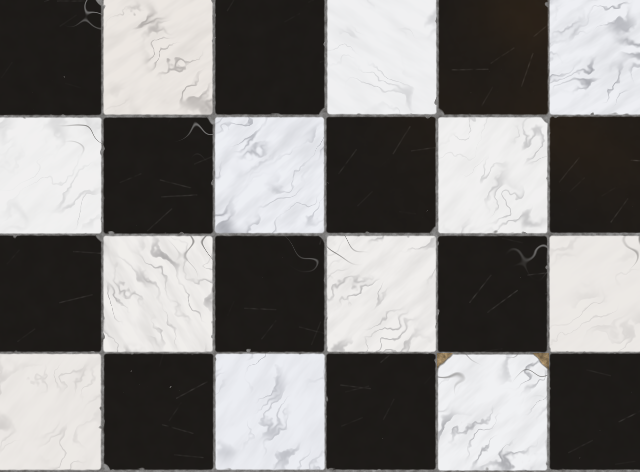
This texture is drawn by a Shadertoy shader. Its source:

```glsl
#define TILE vec2(0.2363, 0.2510)     // tile pitch, in canvas heights
#define ORIGIN vec2(-0.0190, 0.0015)  // lower left corner of the first tile
#define GROUT 0.0052                  // joint width
#define ROUNDING 0.006                // corner radius
#define CHIPPING 0.006                // depth of the nicks along the edges
#define VEINING 0.17                  // darkness of the marble veins
#define SCRATCHES 6                   // scratches on each dark tile
#define BROKEN_TILE vec2(4.0, 0.0)    // tile with two lost corners
#define BROKEN_SIZE 0.022

const vec3 BLACK = vec3(0.115, 0.105, 0.096);
const vec3 BROWN = vec3(0.20, 0.15, 0.10);
const vec3 WHITE = vec3(0.94, 0.94, 0.94);
const vec3 WARM = vec3(0.905, 0.88, 0.855);
const vec3 COOL = vec3(0.90, 0.91, 0.94);
const vec3 JOINT_DARK = vec3(0.33, 0.32, 0.31);
const vec3 JOINT_LIGHT = vec3(0.66, 0.66, 0.66);
const vec3 RUBBLE = vec3(0.68, 0.58, 0.43);

vec2 hash2(vec2 p) {
    p = vec2(dot(p, vec2(127.1, 311.7)), dot(p, vec2(269.5, 183.3)));
    return fract(sin(p) * 43758.5);
}

float gradientNoise(vec2 p) {
    vec2 i = floor(p), f = fract(p);
    vec2 u = f * f * f * (f * (f * 6.0 - 15.0) + 10.0);
    vec2 e = vec2(0.0, 1.0);
    float a = dot(hash2(i) * 2.0 - 1.0, f);
    float b = dot(hash2(i + e.yx) * 2.0 - 1.0, f - e.yx);
    float c = dot(hash2(i + e.xy) * 2.0 - 1.0, f - e.xy);
    float d = dot(hash2(i + e.yy) * 2.0 - 1.0, f - e.yy);
    return mix(mix(a, b, u.x), mix(c, d, u.x), u.y);
}

float fbm(vec2 p) {
    float sum = 0.0, amp = 0.6;
    for (int i = 0; i < 4; i++) {
        sum += amp * gradientNoise(p);
        p = mat2(1.6, 1.2, -1.2, 1.6) * p + 3.7;
        amp *= 0.5;
    }
    return sum;
}

float roundBox(vec2 p, vec2 halfSize, float r) {
    vec2 q = abs(p) - halfSize + r;
    return length(max(q, 0.0)) + min(max(q.x, q.y), 0.0) - r;
}

float segment(vec2 p, vec2 a, vec2 b) {
    vec2 pa = p - a, ba = b - a;
    return length(pa - ba * clamp(dot(pa, ba) / dot(ba, ba), 0.0, 1.0));
}

vec3 whiteMarble(vec2 p, vec2 cell) {
    vec2 rnd = hash2(cell + 17.0), pick = hash2(cell + 41.0);
    vec3 tint = mix(WHITE, pick.x < 0.5 ? WARM : COOL, 0.75 * pick.y);

    // veins: warped noise stretched along one direction for each tile
    float angle = rnd.x < 0.7 ? 0.5 + 0.7 * rnd.x : -0.4 - 0.7 * rnd.y;
    float c = cos(angle), s = sin(angle);
    vec2 q = mat2(c, -s, s, c) * p + rnd * 20.0;
    float warp = fbm(q * 14.0);
    float thin = abs(gradientNoise(vec2(q.x * 7.0, q.y * 27.0 + 2.2 * warp)));
    float patches = smoothstep(-0.15, 0.4, gradientNoise(q * 11.0 + 5.0));
    float vein = (1.0 - smoothstep(0.0, 0.09, thin)) * patches;
    float cloud = fbm(vec2(q.x * 9.0, q.y * 36.0));
    float strength = VEINING * (0.35 + 1.3 * rnd.y);
    return tint - strength * (vein * vec3(1.0, 1.0, 0.97) + 0.5 * max(cloud, -0.1));
}

vec3 blackMarble(vec2 p, vec2 local, vec2 cell, float px) {
    float glow = smoothstep(0.6, 1.4, p.x) * smoothstep(0.3, 1.0, p.y);
    vec3 col = mix(BLACK, BROWN, glow * (0.5 + gradientNoise(p * 5.0)));
    col += 0.014 * fbm(p * 25.0);
    for (int i = 0; i < SCRATCHES; i++) {
        vec2 seed = cell * 7.0 + float(i) * 13.1;
        vec2 start = (hash2(seed) - 0.5) * TILE, r = hash2(seed + 3.3);
        float angle = 1.6 * r.x - 0.3;
        vec2 end = start + (0.02 + 0.06 * r.y) * vec2(cos(angle), sin(angle));
        float line = 1.0 - smoothstep(0.0, 0.0007 + px, segment(local, start, end));
        col += line * 0.12 * r.y * (0.5 + gradientNoise(p * 90.0));
    }
    float speck = smoothstep(0.48, 0.62, gradientNoise(p * 120.0));
    return col + 0.25 * speck * smoothstep(0.1, 0.4, gradientNoise(p * 8.0));
}

void mainImage(out vec4 fragColor, in vec2 fragCoord) {
    float px = 1.0 / iResolution.y;
    vec2 p = fragCoord * px;
    vec2 grid = (p - ORIGIN) / TILE, cell = floor(grid);
    vec2 rnd = hash2(cell + 5.0);
    vec2 local = (fract(grid) - 0.5) * TILE + (rnd - 0.5) * 0.002;
    vec2 halfSize = 0.5 * (TILE - GROUT);
    bool light = mod(cell.x + cell.y, 2.0) < 0.5;

    // tile outline with wavering, nicked edges
    float nicks = smoothstep(0.25, 0.6, gradientNoise(p * 48.0 + cell * 9.0));
    float outline = roundBox(local, halfSize, ROUNDING);
    outline += 0.0012 * gradientNoise(p * 85.0) + CHIPPING * nicks;

    // lost corners: two large ones on the broken tile, small ones elsewhere
    bool broken = cell == BROKEN_TILE;
    vec2 corner = sign(rnd - 0.5);
    vec2 folded = broken ? vec2(abs(local.x), local.y) : local * corner;
    float lost = broken ? BROKEN_SIZE : 0.009 * step(0.6, fract(rnd.x * 7.3));
    float cut = dot(folded - halfSize, vec2(0.707)) + lost + 0.006 * gradientNoise(p * 55.0);
    float tileMask = 1.0 - smoothstep(-px, px, max(outline, cut));

    vec3 stone = light ? whiteMarble(p, cell) : blackMarble(p, local, cell, px);

    // cracks running in from a corner of some tiles
    float reach = 1.0 - smoothstep(0.03, 0.10, length(folded - halfSize));
    float crack = 1.0 - smoothstep(0.0, 0.035, abs(gradientNoise(p * 17.0 + rnd * 9.0)));
    crack *= reach * (broken ? 1.0 : step(0.65, rnd.y));
    stone = mix(stone, light ? JOINT_DARK : JOINT_LIGHT, 0.6 * crack);

    // grimy joints, with rubble where the corners are gone
    float grime = clamp(0.45 + 0.9 * fbm(p * 70.0), 0.0, 1.0);
    vec3 joint = mix(JOINT_DARK, JOINT_LIGHT, grime);
    float rubble = broken ? smoothstep(0.0, 0.004, cut) : 0.0;
    joint = mix(joint, RUBBLE * (0.35 + grime), rubble);
    fragColor = vec4(clamp(mix(joint, stone, tileMask), 0.0, 1.0), 1.0);
}
```
